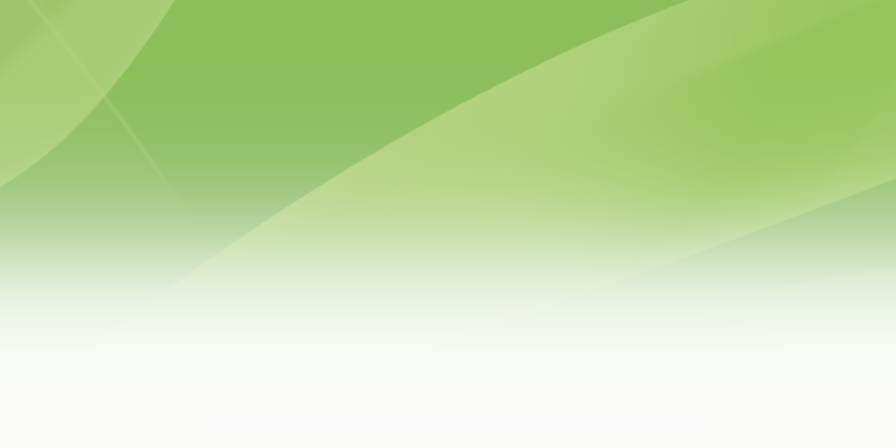
Give the GLSL for this background, as a Shadertoy shader.

```glsl
// Soft green background with curved translucent ribbons fading into white mist.

const vec3 LEAF_GREEN = vec3(0.550, 0.745, 0.350);
const vec3 COOL_GREEN = vec3(0.560, 0.745, 0.420);
const vec3 LIME_GREEN = vec3(0.580, 0.770, 0.350);
const vec3 PALE_GREEN = vec3(0.710, 0.830, 0.510);
const vec3 MIST_WHITE = vec3(0.985, 0.988, 0.983);

// Approximate signed distance to a parabola through anchor; positive above it.
float curveDistance(vec2 p, vec2 anchor, float slope, float bend) {
    float u = p.x - anchor.x;
    float height = anchor.y + u * (slope + bend * u);
    float tangent = slope + 2.0 * bend * u;
    return (p.y - height) / sqrt(1.0 + tangent * tangent);
}

// Antialiased coverage of the side where the distance is positive.
float coverage(float dist, float softness) {
    return smoothstep(-softness, softness, dist);
}

// Thin highlight centred on a curve.
float hairline(float dist, float width) {
    return exp(-dist * dist / (width * width));
}

vec3 backdrop(vec2 p) {
    return mix(COOL_GREEN, LEAF_GREEN, smoothstep(0.50, 0.85, p.y));
}

// Leaf in the upper left corner, crossed by a fine streak.
vec3 addCornerLeaf(vec3 color, vec2 p, float softness) {
    float edge = curveDistance(p, vec2(0.0, 0.583), 0.565, 1.29);
    float fold = curveDistance(p, vec2(0.0, 0.84), 0.90, 0.50);
    float shade = mix(0.64, 0.34, coverage(fold, 0.035));
    shade += 0.10 * hairline(edge, 0.02);
    color = mix(color, PALE_GREEN, shade * coverage(edge, softness));

    float streak = curveDistance(p, vec2(0.065, 1.0), -1.20, -0.45);
    float streakFade = smoothstep(0.48, 0.70, p.y);
    return mix(color, PALE_GREEN, 0.38 * streakFade * hairline(streak, 0.005));
}

// Broad ribbon rising to the right, with an inner fold and a bright lower rim.
vec3 addRibbon(vec3 color, vec2 p, float softness) {
    float upper = curveDistance(p, vec2(0.667, 0.555), 0.642, -0.15);
    float lower = curveDistance(p, vec2(1.302, 0.344), 0.355, 0.02);
    float fold = curveDistance(p, vec2(1.406, 0.779), 0.39, 0.02);

    float crest = mix(0.76, 0.16, smoothstep(1.15, 1.95, p.x));
    crest += 0.12 * exp(-abs(upper) / 0.035);
    vec3 crestColor = mix(LIME_GREEN, PALE_GREEN, crest);

    float rim = 0.58 * exp(-max(lower, 0.0) / 0.10);
    float leftGlow = 0.72 * (1.0 - smoothstep(1.05, 1.85, p.x));
    vec3 innerColor = mix(LIME_GREEN, PALE_GREEN, max(rim, leftGlow));

    float foldSoftness = mix(0.08, 0.012, smoothstep(1.15, 1.75, p.x));
    vec3 ribbon = mix(innerColor, crestColor, coverage(fold, foldSoftness));
    float inside = coverage(-upper, softness) * coverage(lower, softness);
    float strength = mix(0.40, 1.0, smoothstep(0.28, 0.60, p.y));
    return mix(color, ribbon, inside * strength);
}

// Faint veils near the right side.
vec3 addVeils(vec3 color, vec2 p) {
    float diagonal = curveDistance(p, vec2(1.797, 0.53), 1.25, 0.90);
    float diagonalMask = coverage(-diagonal, 0.012) * smoothstep(0.48, 0.58, p.y);
    color = mix(color, PALE_GREEN, 0.10 * diagonalMask);

    float low = curveDistance(p, vec2(1.69, 0.355), 0.14, 0.04);
    float lowMask = coverage(-low, 0.008) * smoothstep(1.55, 1.85, p.x);
    return mix(color, PALE_GREEN, 0.25 * lowMask);
}

// White mist that thickens toward the bottom.
vec3 addMist(vec3 color, vec2 p) {
    float density = 1.0 / (1.0 + exp(12.5 * (p.y - 0.452)));
    return mix(color, MIST_WHITE, density);
}

void mainImage(out vec4 fragColor, in vec2 fragCoord) {
    // Two units wide and one unit high, at any resolution.
    vec2 p = fragCoord / iResolution.xy * vec2(2.0, 1.0);
    float softness = max(0.003, 1.0 / iResolution.y);

    vec3 color = backdrop(p);
    color = addCornerLeaf(color, p, softness);
    color = addRibbon(color, p, softness);
    color = addVeils(color, p);
    color = addMist(color, p);
    fragColor = vec4(color, 1.0);
}
```
